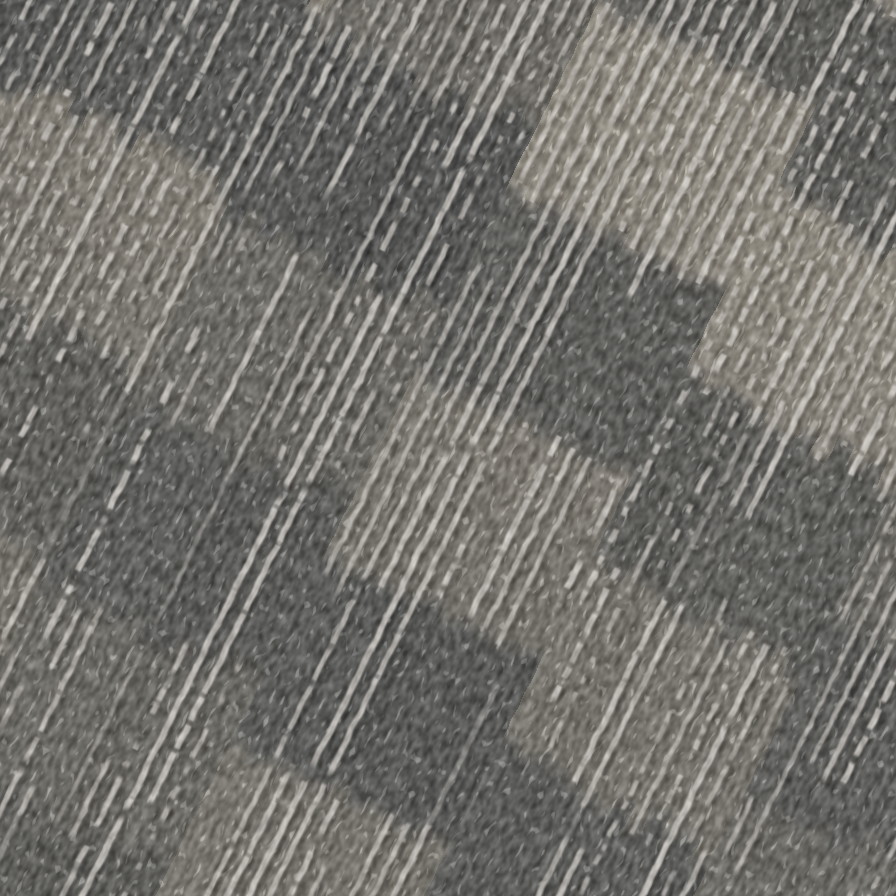
A Shadertoy shader for this texture:

```glsl
// Striped loop-pile carpet: slanted yarn lines over staggered dark and pale panels.

const float TAU = 6.2831853;
const float TILT = 1.11;              // angle of the yarn lines, radians
const float STRAND_PITCH = 0.0207;    // spacing of the yarn lines
const float STRANDS_PER_PANEL = 13.0;
const float PANEL_START = 0.155;      // left edge of panel column zero
const float PANEL_PERIOD = 0.46;      // one dark plus one pale panel
const float PANEL_SHIFT = 0.62;       // centre of a pale panel in column zero
const float EDGE_RAGGEDNESS = 0.035;
const float SEGMENT_LENGTH = 0.40;
const float LINE_HALF_WIDTH = 0.0029;
const float LINE_WOBBLE = 0.002;
const float GRAIN_STRENGTH = 0.17;
const float SPECK_STRENGTH = 0.16;

const vec3 DARK_PILE = vec3(0.345, 0.347, 0.343);
const vec3 MID_PILE  = vec3(0.415, 0.408, 0.388);
const vec3 PALE_PILE = vec3(0.550, 0.530, 0.492);
const vec3 YARN      = vec3(0.755, 0.740, 0.720);

float hash(vec2 p) {
    vec3 q = fract(vec3(p.xyx) * 0.1031);
    q += dot(q, q.yzx + 33.33);
    return fract((q.x + q.y) * q.z);
}

vec2 gradient(vec2 cell) {
    float angle = TAU * hash(cell);
    return vec2(cos(angle), sin(angle));
}

float gradientNoise(vec2 p) {
    vec2 i = floor(p), f = p - i;
    vec2 u = f * f * f * (f * (f * 6.0 - 15.0) + 10.0);
    vec2 e = vec2(0.0, 1.0);
    float low  = mix(dot(gradient(i), f), dot(gradient(i + e.yx), f - e.yx), u.x);
    float high = mix(dot(gradient(i + e.xy), f - e.xy),
                     dot(gradient(i + e.yy), f - e.yy), u.x);
    return mix(low, high, u.y);
}

// Soft-edged stripe of the given half width
float stripe(float x, float halfWidth, float soft) {
    return 1.0 - smoothstep(halfWidth - soft, halfWidth + soft, abs(x));
}

void mainImage(out vec4 fragColor, in vec2 fragCoord) {
    vec2 uv = fragCoord / iResolution.y;
    float soft = max(0.0018, 1.0 / iResolution.y);

    // Carpet frame: x across the yarn, y along it
    vec2 along = vec2(cos(TILT), sin(TILT));
    vec2 p = vec2(dot(uv, vec2(along.y, -along.x)), dot(uv, along));
    p.x += LINE_WOBBLE * gradientNoise(p * vec2(30.0, 48.0));

    // Strand and panel column
    float slot = (p.x - PANEL_START) / STRAND_PITCH;
    float strand = floor(slot);
    float x = (slot - strand - 0.5) * STRAND_PITCH;
    float column = floor(strand / STRANDS_PER_PANEL);
    float strandHash = hash(vec2(strand, 7.0));

    // Staggered panels with ends that differ slightly from strand to strand
    float shift = PANEL_SHIFT - column * (0.0875 + 0.0225 * column);
    float turn = (p.y - shift + EDGE_RAGGEDNESS * (strandHash - 0.5)) / PANEL_PERIOD;
    float pale = smoothstep(-0.2, 0.2, cos(TAU * turn));
    float panelHash = hash(vec2(column, floor(turn * 2.0 + 0.5)) + 19.0);
    float muted = step(mod(column + 1.0, 3.0), 0.5);
    float strength = mix(0.35, 1.0, smoothstep(0.5, 1.05, p.y)) * (1.0 - 0.8 * muted);
    vec3 shadePile = mix(DARK_PILE, MID_PILE, 0.6 * panelHash);
    vec3 color = mix(shadePile, mix(MID_PILE, PALE_PILE, strength), pale);
    color += 0.03 * (hash(vec2(strand, 23.0)) - 0.5);

    // Tufted pile: fine ribs, stretched grain and bright flecks
    float grain = gradientNoise(p * vec2(135.0, 66.0))
                + 0.5 * gradientNoise(p * vec2(220.0, 135.0) + 31.0);
    float flecks = smoothstep(0.22, 0.50, gradientNoise(p * vec2(170.0, 80.0) + 57.0));
    color += GRAIN_STRENGTH * grain + SPECK_STRENGTH * flecks;
    color += 0.015 * cos(2.0 * TAU * slot);

    // Yarn segments in loose pairs: crowded on pale panels and in the far corner
    float pair = floor(strand / 2.0);
    float run = p.y / SEGMENT_LENGTH + hash(vec2(pair, 3.0)) + 0.12 * strandHash;
    float f = fract(run);
    float segmentHash = mix(hash(vec2(pair, floor(run)) + 61.0),
                            hash(vec2(strand, floor(run)) + 83.0), 0.4);
    float density = mix(0.42, mix(0.52, 1.0, strength), pale);
    density += 0.28 * smoothstep(0.80, 1.00, p.y - p.x);
    float present = smoothstep(-0.03, 0.03, density - segmentHash);
    present *= smoothstep(0.0, 0.03, f) * smoothstep(1.0, 0.97, f);

    // Some strands are broken into dashes
    float beads = gradientNoise(vec2(strand * 3.7, p.y * 58.0));
    float solidity = mix(-0.02, 0.42, smoothstep(0.25, 0.65, strandHash));
    present *= smoothstep(-0.18, 0.08, beads + solidity);

    // Bright or faint thread with a shadow along its right side
    float weight = hash(vec2(strand, 41.0));
    float halfWidth = LINE_HALF_WIDTH * mix(0.8, 1.2, weight);
    float shadow = stripe(x - 0.0068, 0.0026, 2.0 * soft);
    float thread = stripe(x, halfWidth, soft);
    color *= 1.0 - 0.18 * present * shadow;
    color = mix(color, YARN + 0.15 * grain, mix(0.6, 0.92, weight) * present * thread);

    fragColor = vec4(clamp(color, 0.0, 1.0), 1.0);
}
```
